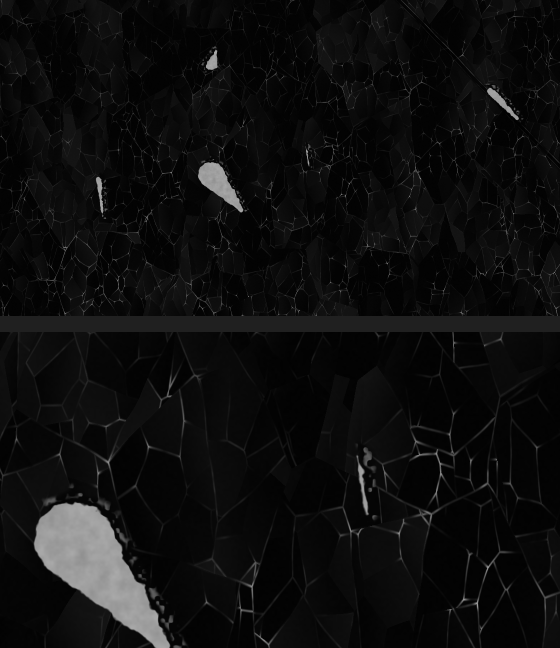
Top: the whole. Bottom: its middle third, enlarged.
A Shadertoy shader for this texture:

```glsl
// Crumpled black paper with broken pale creases, a long fold and a few ragged tears.

const float SHADOW_TONE = 0.011;
const float LIT_TONE = 0.066;
const float CREASE_WIDTH = 0.0021;
const float CREASE_GLOW = 0.15;
const float SPARK_GLOW = 0.75;
const float TEAR_TONE = 0.62;
const float FIBRE_TONE = 0.34;
const float FIBRE_WIDTH = 0.017;
const float FACET_SCALE = 4.6;
const vec2 FACET_STRETCH = vec2(1.55, 0.9);
const vec2 FOLD_START = vec2(1.25, 1.02);
const vec2 FOLD_END = vec2(1.80, 0.45);
const int LAYERS = 3;
const int TEARS = 5;

// Tear axis from its wide end (xy) to its narrow end (zw), and both radii.
const vec4 TEAR_AXIS[TEARS] = vec4[](
    vec4(0.668, 0.447, 0.765, 0.335), vec4(0.670, 0.797, 0.685, 0.838),
    vec4(1.555, 0.710, 1.635, 0.625), vec4(0.312, 0.430, 0.325, 0.315),
    vec4(0.968, 0.535, 0.978, 0.475));
const vec2 TEAR_RADII[TEARS] = vec2[](
    vec2(0.040, 0.007), vec2(0.019, 0.002), vec2(0.012, 0.005),
    vec2(0.009, 0.001), vec2(0.002, 0.001));

float hash(vec2 p) {
    vec3 q = fract(p.xyx * 0.1031);
    q += dot(q, q.yzx + 33.33);
    return fract((q.x + q.y) * q.z);
}

vec2 hash2(vec2 p) {
    return vec2(hash(p), hash(p + 57.3));
}

float noise(vec2 p) {
    vec2 i = floor(p), f = fract(p);
    f = f * f * (3.0 - 2.0 * f);
    return mix(mix(hash(i), hash(i + vec2(1, 0)), f.x),
               mix(hash(i + vec2(0, 1)), hash(i + 1.0), f.x), f.y);
}

float fbm(vec2 p) {
    return 0.55 * noise(p) + 0.3 * noise(p * 2.1 + 7.0) + 0.15 * noise(p * 4.3 + 19.0);
}

mat2 rotation(float a) {
    return mat2(cos(a), sin(a), -sin(a), cos(a));
}

struct Facet { vec2 id; vec2 offset; float edge; float corner; };

// Nearest cell, distance to its border, and closeness to a meeting of three cells.
Facet findFacet(vec2 p) {
    vec2 base = floor(p), id = base, first = vec2(9.0), second = first;
    float d1 = 99.0, d2 = 99.0, d3 = 99.0;
    for (int y = -1; y <= 1; y++)
    for (int x = -1; x <= 1; x++) {
        vec2 cell = base + vec2(x, y);
        vec2 r = cell + hash2(cell) - p;
        float d = dot(r, r);
        if (d < d1) {
            d3 = d2; d2 = d1; d1 = d;
            second = first; first = r; id = cell;
        } else if (d < d2) {
            d3 = d2; d2 = d; second = r;
        } else d3 = min(d3, d);
    }
    float edge = (d2 - d1) / (2.0 * length(second - first) + 1e-4);
    return Facet(id, first, edge, sqrt(d3) - sqrt(d1));
}

// Each finer layer is turned and shifted by the facet that holds it.
float crumple(vec2 p) {
    vec2 q = p + 0.025 * (vec2(fbm(p * 7.0), fbm(p * 7.0 + 31.0)) - 0.5);
    q *= FACET_STRETCH * FACET_SCALE;
    float scale = FACET_SCALE, weight = 0.5, slope = 0.0, glow = 0.0;
    float wear = 0.45 + 0.55 * smoothstep(0.95, 0.15, p.y - 0.15 * p.x);
    for (int i = 0; i < LAYERS; i++) {
        Facet f = findFacet(q);
        vec2 turn = hash2(f.id + 11.7) - 0.5;
        float tilt = 2.0 * hash(f.id + 3.1) - 1.0;
        slope += weight * (0.6 * tilt + dot(f.offset, vec2(2.2 * turn.x, 0.9 * turn.y)));
        float line = 1.0 - smoothstep(0.0, CREASE_WIDTH, f.edge / scale);
        float broken = smoothstep(0.42, 0.72, fbm(p * 22.0 + float(i) * 13.0));
        float gaps = 0.35 + 0.65 * noise(p * 170.0);
        float spark = exp(-9.0 * f.corner) * smoothstep(0.35, 0.7, noise(p * 13.0 + 5.0));
        glow = max(glow, line * gaps * wear * (CREASE_GLOW * broken + SPARK_GLOW * spark));
        q = rotation(1.1 * turn.x) * q * 1.9 + 3.0 * turn + 17.0;
        scale *= 1.9;
        weight *= 0.72;
    }
    float grain = 0.007 * (noise(p * 330.0) - 0.5);
    return SHADOW_TONE + LIT_TONE * smoothstep(-0.25, 0.68, slope) + grain + glow;
}

// A dark channel between two worn, pale edges.
float addFold(float tone, vec2 p) {
    vec2 axis = normalize(FOLD_END - FOLD_START);
    vec2 r = p - FOLD_START;
    float across = axis.x * r.y - axis.y * r.x + 0.006 * (noise(p * 12.0) - 0.5);
    float worn = smoothstep(0.25, 0.7, fbm(p * 28.0));
    tone *= 1.0 - 0.65 * smoothstep(0.012, 0.006, abs(across + 0.006));
    float upper = smoothstep(0.002, 0.0, abs(across));
    float lower = smoothstep(0.0016, 0.0, abs(across + 0.012));
    return tone + worn * (0.24 * upper + 0.13 * lower);
}

// Tapered hole with a torn fibre rim along one side.
float addTear(float tone, vec2 p, vec4 axis, vec2 radii) {
    vec2 ab = axis.zw - axis.xy, ap = p - axis.xy;
    float t = clamp(dot(ap, ab) / dot(ab, ab), 0.0, 1.0);
    float d = length(ap - t * ab) - mix(radii.x, radii.y, t);
    float side = smoothstep(-0.002, 0.006, (ab.x * ap.y - ab.y * ap.x) / length(ab));
    d += (fbm(p * 75.0) - 0.5) * mix(0.007, 0.014, side);
    float rim = side * smoothstep(FIBRE_WIDTH, 0.5 * FIBRE_WIDTH, d) * smoothstep(-0.001, 0.001, d);
    float fibre = smoothstep(0.48, 0.75, noise(p * 210.0)) * smoothstep(0.003, 0.008, d);
    tone = mix(tone, 0.02 + FIBRE_TONE * fibre, rim);
    float paper = TEAR_TONE + 0.12 * (fbm(p * 90.0) - 0.5);
    return mix(tone, paper, smoothstep(0.001, -0.0015, d));
}

void mainImage(out vec4 fragColor, in vec2 fragCoord) {
    float total = 0.0;
    for (int s = 0; s < 4; s++) {
        vec2 jitter = vec2(s % 2, s / 2) * 0.5 - 0.25;
        vec2 p = (fragCoord + jitter) / iResolution.y;
        float tone = addFold(crumple(p), p);
        for (int i = 0; i < TEARS; i++) tone = addTear(tone, p, TEAR_AXIS[i], TEAR_RADII[i]);
        total += max(tone, 0.0);
    }
    fragColor = vec4(vec3(total * 0.25), 1.0);
}
```
